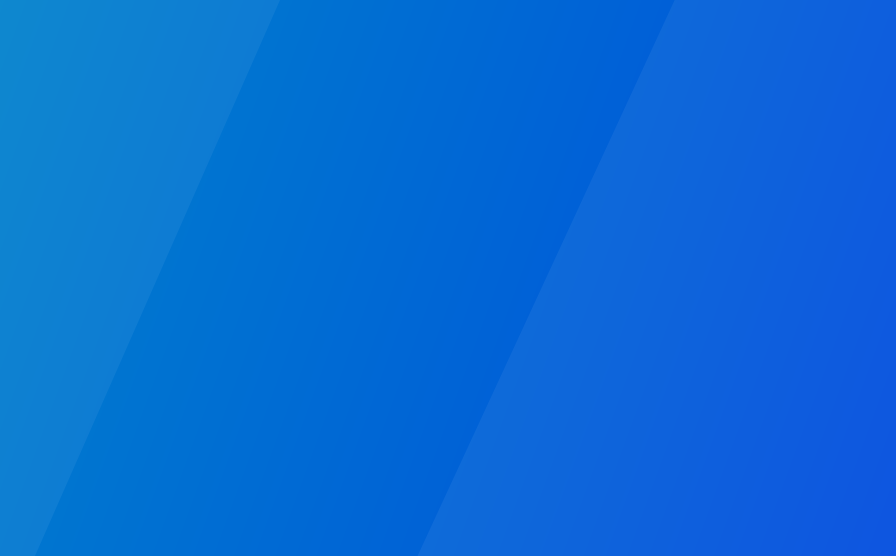
This background is drawn by a Shadertoy shader. Its source:

```glsl
const vec3 START_BLUE = vec3(0.0, 0.505, 0.800);  // upper left
const vec3 END_BLUE = vec3(0.0, 0.295, 0.872);    // lower right
const float GRADIENT_TILT = 0.349;                // radians below horizontal
const float VEIL_OPACITY = 0.055;

// Panel edges: x at the bottom and at the top, as shares of the width
const vec2 LEFT_EDGE = vec2(0.039, 0.3125);
const vec2 RIGHT_EDGE = vec2(0.466, 0.753);

// Horizontal distance to a slanted edge, positive on its right
float edgeDistance(vec2 uv, vec2 edge) {
    return uv.x - mix(edge.x, edge.y, uv.y);
}

// Antialiased coverage of the side where the distance is positive
float coverage(float dist) {
    return clamp(dist * iResolution.x + 0.5, 0.0, 1.0);
}

// Tilted gradient reaching its end colours exactly in opposite corners
vec3 tiltedGradient(vec2 uv) {
    vec2 canvas = vec2(iResolution.x / iResolution.y, 1.0);
    vec2 direction = vec2(cos(GRADIENT_TILT), sin(GRADIENT_TILT));
    vec2 fromTopLeft = vec2(uv.x, 1.0 - uv.y) * canvas;
    float t = dot(fromTopLeft, direction) / dot(canvas, direction);
    return mix(START_BLUE, END_BLUE, t);
}

void mainImage(out vec4 fragColor, in vec2 fragCoord) {
    vec2 uv = fragCoord / iResolution.xy;
    vec3 color = tiltedGradient(uv);

    // Pale veil over the outer panels, leaving the middle band clear
    float leftPanel = coverage(-edgeDistance(uv, LEFT_EDGE));
    float rightPanel = coverage(edgeDistance(uv, RIGHT_EDGE));
    color = mix(color, vec3(1.0), VEIL_OPACITY * max(leftPanel, rightPanel));

    fragColor = vec4(color, 1.0);
}
```
